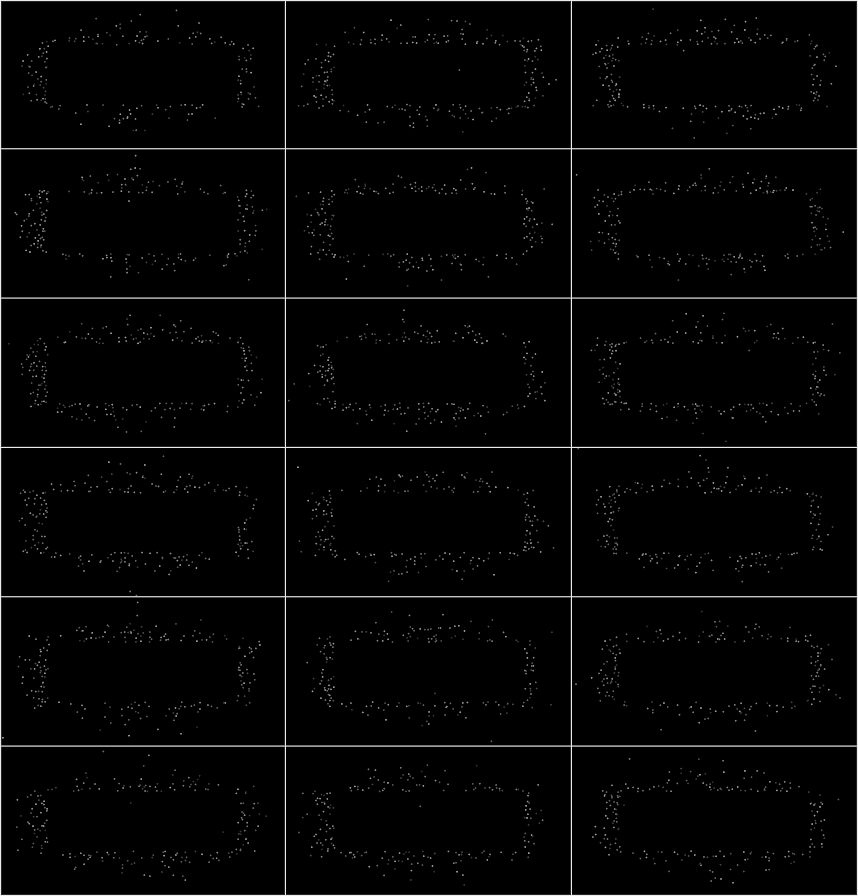
Reproduce this pattern procedurally as a Shadertoy shader.

```glsl
// Black 3 x 6 grid of thin pale frames, each holding a halo of grey specks around an empty rounded box.

vec3 hash3(vec2 p) {
    vec3 q = fract(p.xyx * vec3(0.1031, 0.1030, 0.0973));
    q += dot(q, q.yxz + 33.33);
    return fract((q.xxy + q.yzz) * q.zyx);
}

float roundedBox(vec2 p, vec2 halfSize, float radius) {
    vec2 q = abs(p) - halfSize + radius;
    return length(max(q, 0.0)) + min(max(q.x, q.y), 0.0) - radius;
}

// Chance of a speck at a point of the panel, whose height is 1
float speckDensity(vec2 p) {
    if (roundedBox(p, vec2(0.635, 0.2), 0.04) < 0.0) return 0.0;
    vec2 a = abs(p);

    // Dense side bands, the left one wider and fuller
    float side = max(a.x - 0.63, 0.0);
    float reach = p.x < 0.0 ? 0.13 : 0.105;
    float sides = (p.x < 0.0 ? 0.62 : 0.5) * exp(-pow(side / reach, 2.0));
    sides *= step(0.6, a.x) * (1.0 - smoothstep(0.17, 0.26, a.y));

    // Bowed bands above and below, clumped by layered sines
    float rise = max(a.y - 0.2, 0.0);
    float bow = 0.03 + 0.1 * max(1.0 - pow(a.x / 0.62, 2.0), 0.0);
    float clumps = 0.65 + 0.2 * sin(p.x * 17.0 + p.y * 9.0) + 0.15 * sin(p.x * 41.0 - p.y * 23.0);
    float bands = 0.42 * clumps * exp(-pow(rise / bow, 2.0)) + 0.22 * exp(-rise / 0.015);
    bands *= step(0.19, a.y) * (1.0 - smoothstep(0.55, 0.72, a.x));

    return max(sides, bands);
}

// Cellular scatter: at most one jittered speck in each small square
float specks(vec2 p, vec2 panel, float pixel) {
    const float squares = 42.0;
    vec2 home = floor(p * squares);
    float light = 0.0;
    for (int y = -1; y <= 1; y++) {
        for (int x = -1; x <= 1; x++) {
            vec2 square = home + vec2(x, y);
            vec2 seed = square + 100.0 + panel * vec2(173.0, 131.0);
            vec3 rnd = hash3(seed);
            vec2 centre = (square + rnd.xy) / squares;
            float present = step(rnd.z, speckDensity(centre));
            float brightness = mix(0.18, 0.62, hash3(seed + 57.3).x);
            float d = length(p - centre);
            float disc = 1.0 - smoothstep(max(0.006 - 0.5 * pixel, 0.0), 0.006 + 0.5 * pixel, d);
            light = max(light, present * brightness * disc);
        }
    }
    return light;
}

// Coverage of the thin line just before each boundary, plus one at the start
float gridLine(float u, float spacing, float pixel) {
    const float halfWidth = 0.00065;
    float centre = max(round(u / spacing) * spacing - halfWidth, halfWidth);
    float cover = (halfWidth - abs(u - centre)) / pixel + 0.5;
    return clamp(cover, 0.0, min(1.0, 2.0 * halfWidth / pixel));
}

void mainImage(out vec4 fragColor, in vec2 fragCoord) {
    vec2 canvas = vec2(iResolution.x / iResolution.y, 1.0);
    float pixel = 1.0 / iResolution.y;
    vec2 pos = fragCoord * pixel;

    // Panels
    vec2 count = vec2(3.0, 6.0);
    vec2 grid = pos / canvas * count;
    vec2 local = (fract(grid) - 0.5) * vec2(1.914, 1.0);
    float grey = specks(local, floor(grid), pixel * count.y);

    // Frame lines, measured from the top left
    vec2 spacing = canvas / count;
    float lines = max(gridLine(pos.x, spacing.x, pixel), gridLine(1.0 - pos.y, spacing.y, pixel));
    grey = mix(grey, 0.92, lines);

    fragColor = vec4(vec3(grey), 1.0);
}
```
